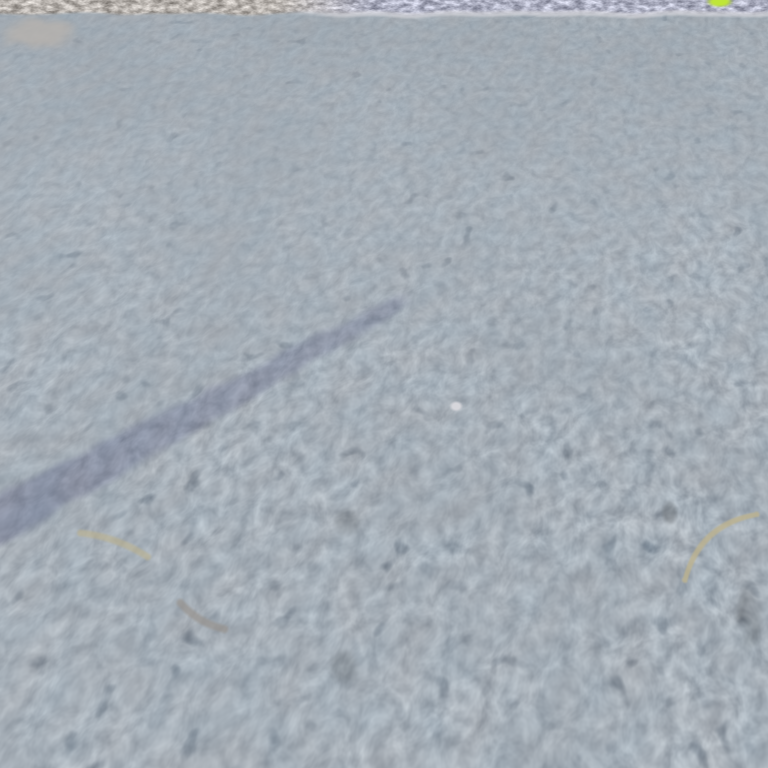
Give the GLSL for this texture, as a WebGL 1 fragment shader.

```glsl
precision highp float;
// Weathered blue-grey pavement in perspective: grain, a slanting shadow, dry straws and a gravel rim.
uniform vec2 u_resolution;

const vec3 STONE = vec3(0.652, 0.687, 0.720);
const vec3 SHADOW_TINT = vec3(0.835, 0.835, 0.895);
const vec3 STRAW = vec3(0.74, 0.70, 0.56);
const vec3 SAND = vec3(0.72, 0.70, 0.68);
const vec3 CHALK = vec3(0.84, 0.84, 0.86);

vec2 hashGradient(vec2 cell) {
  vec3 h = fract(cell.xyx * vec3(0.1031, 0.1030, 0.0973));
  h += dot(h, h.yzx + 33.33);
  float angle = 6.2832 * fract((h.x + h.y) * h.z);
  return vec2(cos(angle), sin(angle));
}

// Gradient noise, roughly -0.7 to 0.7.
float noise(vec2 p) {
  vec2 i = floor(p);
  vec2 f = p - i;
  vec2 u = f * f * f * (f * (f * 6.0 - 15.0) + 10.0);
  float a = dot(hashGradient(i), f);
  float b = dot(hashGradient(i + vec2(1.0, 0.0)), f - vec2(1.0, 0.0));
  float c = dot(hashGradient(i + vec2(0.0, 1.0)), f - vec2(0.0, 1.0));
  float d = dot(hashGradient(i + vec2(1.0, 1.0)), f - vec2(1.0, 1.0));
  return mix(mix(a, b, u.x), mix(c, d, u.x), u.y);
}

float fbm(vec2 p) {
  float sum = 0.0;
  float amplitude = 1.0;
  for (int i = 0; i < 3; i++) {
    sum += amplitude * noise(p);
    p = mat2(1.6, 1.2, -1.2, 1.6) * p + 7.3;
    amplitude *= 0.5;
  }
  return sum;
}

// Flat ground seen towards a horizon above the canvas.
vec2 groundPlane(vec2 uv) {
  float depth = 2.0 - uv.y;
  return vec2((uv.x - 0.5) / depth, 1.6 / depth);
}

float spot(vec2 p, vec2 centre, vec2 radius) {
  return 1.0 - smoothstep(0.4, 1.0, length((p - centre) / radius));
}

// Soft stroke from a to b, bowed to its left side.
float stroke(vec2 p, vec2 a, vec2 b, float bow, float width) {
  vec2 ab = b - a;
  float t = clamp(dot(p - a, ab) / dot(ab, ab), 0.0, 1.0);
  vec2 q = a + ab * t + vec2(-ab.y, ab.x) * bow * 4.0 * t * (1.0 - t);
  return 1.0 - smoothstep(0.25 * width, width, length(p - q));
}

// Long shadow that narrows to a tip.
float taperedShadow(vec2 p, vec2 a, vec2 b) {
  vec2 ab = b - a;
  float t = dot(p - a, ab) / dot(ab, ab);
  float side = abs(dot(p - a, normalize(vec2(-ab.y, ab.x))));
  float width = mix(0.031, 0.010, clamp(t, 0.0, 1.0)) + 0.006 * noise(p * 28.0);
  float body = 1.0 - smoothstep(width - 0.009, width + 0.006, side);
  return body * (1.0 - smoothstep(0.96, 1.01, t)) * mix(1.0, 0.75, t);
}

vec3 pavement(vec2 uv) {
  vec2 ground = groundPlane(uv);
  ground.x -= 0.25 * ground.y;
  float near = 1.0 - smoothstep(0.25, 0.95, uv.y);
  float rough = mix(0.42, 1.0, near) * mix(0.82, 1.12, uv.x);
  float blotch = fbm(uv * vec2(5.0, 7.0));
  rough *= 1.0 + 0.4 * blotch;

  vec2 warp = 0.005 * vec2(noise(ground * 45.0), noise(ground * 45.0 + 19.0));
  float grain = fbm((ground + warp) * vec2(96.0, 88.0));
  float clump = smoothstep(0.05, 0.5, noise(ground * 24.0 + 4.0));
  float pits = smoothstep(0.12, 0.5, noise(ground * vec2(74.0, 82.0) + 31.0));

  vec3 color = STONE + 0.020 * blotch - 0.018 * smoothstep(0.7, 1.0, uv.y);
  color += rough * 0.115 * grain * vec3(1.0, 1.0, 0.96);
  color -= rough * pits * (0.045 + 0.10 * clump) * vec3(1.05, 1.0, 0.92);
  color += 0.014 * noise(ground * 38.0 + 11.0) * vec3(1.0, -0.2, -0.9);
  return color;
}

vec3 gravelRim(vec2 uv) {
  float stones = fbm(uv * vec2(75.0, 150.0));
  vec3 color = mix(SAND, vec3(0.68, 0.69, 0.76), smoothstep(0.35, 0.5, uv.x));
  return color + 0.32 * stones;
}

void main() {
  vec2 uv = gl_FragCoord.xy / u_resolution;
  vec3 color = pavement(uv);
  float wobble = noise(uv * 40.0);

  // Shadow and dark stains.
  float shade = taperedShadow(uv, vec2(0.0, 0.325), vec2(0.535, 0.614));
  color *= mix(vec3(1.0), SHADOW_TINT, shade);
  float stain = spot(uv, vec2(0.872, 0.333), vec2(0.013, 0.020));
  stain += spot(uv, vec2(0.975, 0.195), vec2(0.022, 0.055)) * (0.6 + wobble);
  stain += 0.7 * spot(uv, vec2(0.447, 0.132), vec2(0.024, 0.028));
  stain += 0.6 * spot(uv, vec2(0.452, 0.320), vec2(0.022, 0.022));
  color *= 1.0 - 0.19 * stain;

  // Dry straws and one pale chip.
  float straw = stroke(uv, vec2(0.892, 0.245), vec2(0.985, 0.330), 0.16, 0.006);
  straw += 0.75 * stroke(uv, vec2(0.105, 0.306), vec2(0.192, 0.275), 0.06, 0.007);
  color = mix(color, STRAW, 0.8 * clamp(straw, 0.0, 1.0));
  float twig = stroke(uv, vec2(0.235, 0.215), vec2(0.292, 0.181), -0.08, 0.008);
  color = mix(color, vec3(0.59, 0.57, 0.55), 0.65 * twig);
  color = mix(color, CHALK, spot(uv, vec2(0.594, 0.471), vec2(0.010, 0.008)));

  // Sandy patch, gravel rim with its chalky edge, and a bright leaf.
  float sand = spot(uv + 0.008 * wobble, vec2(0.05, 0.957), vec2(0.058, 0.026));
  color = mix(color, SAND, 0.75 * sand);
  float rimLine = 0.982 + 0.006 * noise(vec2(uv.x * 14.0, 3.0));
  color = mix(color, gravelRim(uv), smoothstep(-0.003, 0.003, uv.y - rimLine));
  float edge = 1.0 - smoothstep(0.001, 0.006, abs(uv.y - rimLine));
  color = mix(color, CHALK, 0.65 * edge * smoothstep(0.35, 0.45, uv.x));
  color = mix(color, vec3(0.75, 0.90, 0.22), spot(uv, vec2(0.937, 0.998), vec2(0.020, 0.009)));

  gl_FragColor = vec4(clamp(color, 0.0, 1.0), 1.0);
}
```
